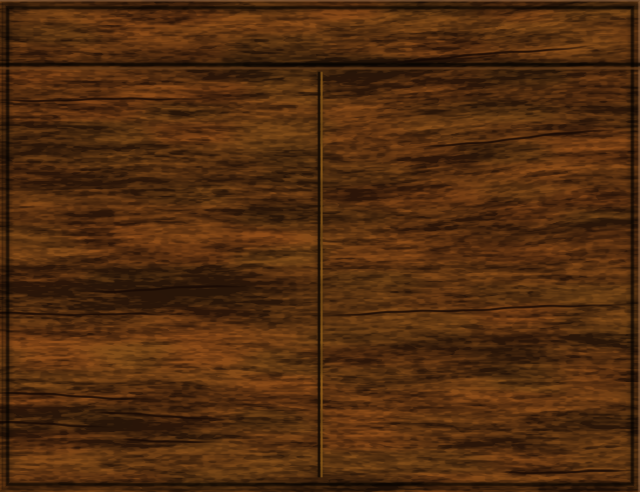
A WebGL 2 fragment shader for this texture:

```glsl
#version 300 es
precision highp float;
// Dark walnut panel: horizontal grain, cracks, bevelled frame and a brass centre seam.
uniform vec2 u_resolution;
out vec4 fragColor;

vec2 hash2(vec2 p) {
    vec3 q = fract(vec3(p.xyx) * vec3(0.1031, 0.1030, 0.0973));
    q += dot(q, q.yzx + 33.33);
    return fract((q.xx + q.yz) * q.zy);
}

// Smooth cellular noise, centred on zero
float fibre(vec2 p) {
    vec2 cell = floor(p), f = p - cell;
    float sum = 0.0, total = 0.0;
    for (int j = -1; j <= 1; j++)
        for (int i = -1; i <= 1; i++) {
            vec2 o = vec2(i, j);
            vec2 d = o + 0.2 + 0.6 * hash2(cell + o) - f;
            float w = exp(-6.0 * dot(d, d));
            sum += w * hash2(cell + o + 57.0).x;
            total += w;
        }
    return sum / total - 0.5;
}

// Soft stroke of half width w around d = 0
float stroke(float d, float w) {
    float aa = 0.7 / u_resolution.y;
    return 1.0 - smoothstep(max(w - aa, 0.0) * 0.3, w + aa, abs(d));
}

// Tapered crack running from c.xy to c.zw
float crack(vec2 uv, vec4 c) {
    float t = (uv.x - c.x) / (c.z - c.x);
    float y = mix(c.y, c.w, t) + 0.0015 * sin(uv.x * 31.0 + c.y * 90.0) + 0.0006 * sin(uv.x * 97.0);
    float taper = smoothstep(0.0, 0.15, t) * smoothstep(1.0, 0.7, t);
    return stroke(uv.y - y, 0.0008 + 0.0017 * taper) * taper;
}

float woodTone(vec2 uv) {
    // Grain lifts towards the right and wavers gently
    vec2 g = uv;
    g.y -= 0.035 * smoothstep(0.5, 1.0, uv.x) * smoothstep(0.25, 0.65, uv.y);
    g.y += 0.003 * sin(uv.x * 9.0 + uv.y * 14.0) + 0.0012 * sin(uv.x * 27.0 - uv.y * 40.0);

    float tone = 0.63 + 0.46 * fibre(g * vec2(3.0, 13.0) + 3.0);
    tone += 0.42 * fibre(g * vec2(6.0, 44.0) + 11.0);
    tone += 0.48 * fibre(g * vec2(10.0, 105.0) + 29.0);
    tone += 0.50 * fibre(g * vec2(26.0, 180.0) + 41.0);
    tone += 0.48 * fibre(g * vec2(95.0, 240.0) + 73.0);

    // Ragged dark streaks
    float streak = fibre(g * vec2(10.0, 80.0) + 91.0) + 0.6 * fibre(g * vec2(45.0, 170.0) + 7.0);
    tone -= 0.32 * smoothstep(0.1, 0.34, streak);

    // Broad shaded and sunlit zones: centre, strength
    const vec3 zones[12] = vec3[12](
        vec3(0.30, 0.42, -0.28), vec3(0.12, 0.64, -0.22), vec3(0.30, 0.15, -0.30),
        vec3(0.72, 0.29, -0.24), vec3(0.80, 0.53, -0.20), vec3(0.68, 0.83, -0.26),
        vec3(0.88, 0.61, 0.24), vec3(0.56, 0.50, 0.18), vec3(0.12, 0.31, 0.20),
        vec3(0.15, 0.05, 0.22), vec3(0.30, 0.28, 0.16), vec3(0.72, 0.13, 0.14));
    for (int i = 0; i < 12; i++) {
        vec2 d = (uv - zones[i].xy) / vec2(0.17, 0.042);
        tone += zones[i].z * exp(-dot(d, d));
    }
    return tone;
}

void main() {
    vec2 uv = gl_FragCoord.xy / u_resolution;
    float aspect = u_resolution.x / u_resolution.y;

    float tone = clamp(woodTone(uv), 0.02, 1.25);
    vec3 color = mix(vec3(0.16, 0.08, 0.03), vec3(0.45, 0.25, 0.08), tone);
    color.r *= 1.0 + 0.12 * fibre(uv * vec2(8.0, 24.0) + 19.0);

    // Long cracks
    const vec4 cracks[11] = vec4[11](
        vec4(-0.02, 0.795, 0.36, 0.801), vec4(0.64, 0.697, 1.00, 0.743),
        vec4(0.59, 0.872, 0.96, 0.910), vec4(-0.05, 0.363, 0.30, 0.360),
        vec4(0.13, 0.406, 0.42, 0.422), vec4(0.48, 0.358, 1.05, 0.386),
        vec4(-0.03, 0.143, 0.19, 0.132), vec4(0.14, 0.162, 0.36, 0.148),
        vec4(0.18, 0.108, 0.35, 0.099), vec4(-0.02, 0.203, 0.27, 0.186),
        vec4(0.77, 0.039, 1.02, 0.043));
    for (int i = 0; i < 11; i++)
        color = mix(color, vec3(0.09, 0.035, 0.015), 0.85 * crack(uv, cracks[i]));

    // Frame groove with soft shading inside and a worn outer rim
    float side = min(uv.x, 1.0 - uv.x) * aspect;
    float edge = min(side, min(uv.y, 1.0 - uv.y));
    color *= 1.0 - 0.28 * exp(-pow((edge - 0.013) / 0.011, 2.0));
    color *= 1.0 - 0.60 * stroke(edge - 0.0155, 0.0042);
    color *= 1.0 - 0.22 * stroke(edge - 0.005, 0.002);
    float rim = max(stroke(1.0 - uv.y, 0.004), stroke((1.0 - uv.x) * aspect, 0.005));
    color = mix(color, vec3(0.53, 0.37, 0.24), 0.7 * rim);

    // Rail between the top band and the lower panels
    float rail = uv.y - 0.869;
    color *= 1.0 - 0.30 * exp(-pow(rail / 0.011, 2.0));
    color *= 1.0 - 0.65 * stroke(rail, 0.0042);
    color = mix(color, vec3(0.42, 0.25, 0.10), 0.65 * stroke(rail + 0.008, 0.003));

    // Centre seam: dark slot beside a thin brass line
    float seam = (uv.x - 0.4985) * aspect;
    float span = smoothstep(0.028, 0.032, uv.y) * (1.0 - smoothstep(0.852, 0.856, uv.y));
    color *= 1.0 - 0.15 * span * exp(-pow(seam / 0.010, 2.0));
    color = mix(color, vec3(0.08, 0.045, 0.015), 0.9 * span * stroke(seam, 0.0033));
    vec3 brass = vec3(0.52, 0.34, 0.09) * (0.95 + 0.4 * fibre(vec2(3.0, uv.y * 30.0)));
    color = mix(color, brass, 0.85 * span * stroke(seam - 0.0053, 0.0024));

    fragColor = vec4(color, 1.0);
}
```
